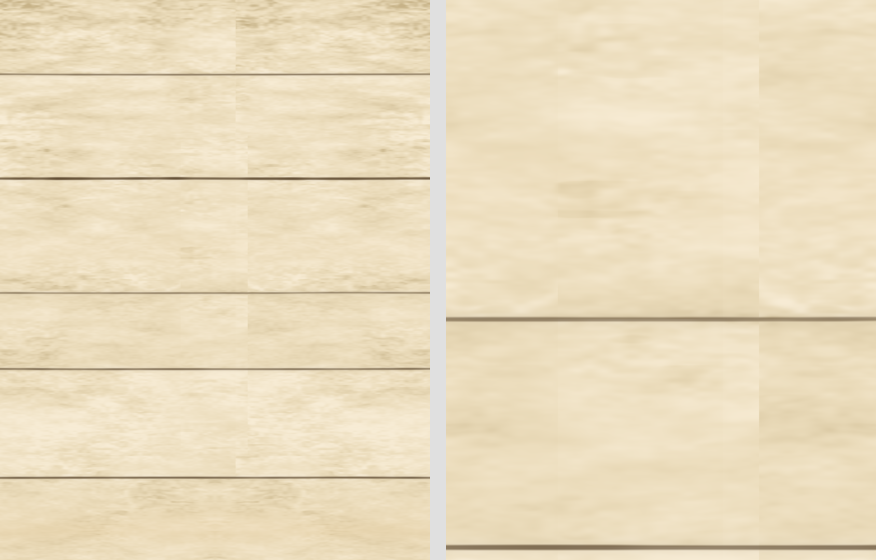
Left: the whole. Right: its middle third, enlarged.
Reproduce this texture procedurally as a WebGL 2 fragment shader.

```glsl
#version 300 es
precision highp float;
// Six pale horizontal wooden boards parted by thin soft seams.
// Stretched noise forms the grain, folded about the vertical centre line;
// an unfolded inset in the middle leaves faint straight joins.
uniform vec2 u_resolution;
out vec4 outColor;

const vec3 SHADE = vec3(0.77, 0.69, 0.52);
const vec3 CREAM = vec3(0.92, 0.86, 0.73);
const vec3 PALE = vec3(0.97, 0.925, 0.835);
const vec3 HONEY = vec3(0.90, 0.81, 0.64);
const vec3 SEAM = vec3(0.38, 0.30, 0.20);

// Seam heights from top to bottom, their widths and darkness
const float SEAM_Y[5] = float[5](0.867, 0.681, 0.477, 0.341, 0.147);
const float SEAM_WIDTH[5] = float[5](0.0016, 0.0032, 0.0016, 0.0020, 0.0022);
const float SEAM_DEPTH[5] = float[5](0.66, 0.95, 0.58, 0.72, 0.82);
// Lightness and grain contrast of each board
const float BOARD_TONE[6] = float[6](0.55, 0.64, 0.57, 0.54, 0.68, 0.53);
const float BOARD_GRAIN[6] = float[6](1.35, 1.0, 0.9, 0.8, 0.85, 0.85);

float hash(vec2 p) {
  vec3 q = fract(vec3(p.xyx) * 0.1031);
  q += dot(q, q.yzx + 33.33);
  return fract((q.x + q.y) * q.z);
}

float noise(vec2 p) {
  vec2 cell = floor(p), f = fract(p);
  f = f * f * (3.0 - 2.0 * f);
  float low = mix(hash(cell), hash(cell + vec2(1, 0)), f.x);
  float high = mix(hash(cell + vec2(0, 1)), hash(cell + vec2(1, 1)), f.x);
  return mix(low, high, f.y);
}

// Layered noise centred on zero
float fbm(vec2 p) {
  float sum = 0.0, gain = 0.5;
  for (int i = 0; i < 4; i++) {
    sum += gain * (noise(p) - 0.5);
    p = p * 2.03 + 17.3;
    gain *= 0.55;
  }
  return sum;
}

// Soft elliptical stain broken up by the grain
float stain(vec2 p, vec2 centre, vec2 radius) {
  vec2 d = (p - centre) / radius;
  return exp(-dot(d, d)) * (0.65 + 1.8 * fbm(p * vec2(24.0, 110.0)));
}

// Faint curved growth line
float arch(vec2 p, vec2 centre, vec2 radius) {
  float d = length((p - centre) / radius) - 1.0 + 0.4 * fbm(p * 22.0);
  return exp(-d * d * 90.0) * smoothstep(0.3, 0.6, noise(p * 30.0));
}

// Broad clouds, streaks, short fibres and sparse dark pores
float woodGrain(vec2 p, float seed) {
  p.y += 0.010 * fbm(p * vec2(9.0, 14.0) + seed);
  vec2 s = p + vec2(seed * 3.7, seed * 1.3);
  float clouds = fbm(s * vec2(5.0, 17.0));
  float streaks = fbm(s * vec2(14.0, 75.0));
  float fibres = noise(s * vec2(65.0, 240.0)) + noise(s * vec2(120.0, 330.0)) - 1.0;
  float patches = smoothstep(0.25, 0.75, noise(s * vec2(9.0, 22.0)));
  float pores = smoothstep(0.62, 0.85, noise(s * vec2(30.0, 170.0))) * patches;
  return 0.52 * clouds + 0.50 * streaks + (0.10 + 0.12 * patches) * fibres - 0.17 * pores + 0.02;
}

// Soft coverage of a seam whose width and darkness vary along it
float seamLine(vec2 uv, float height, float width, float pixel) {
  float wobble = 0.0010 * (noise(vec2(uv.x * 5.0, height * 90.0)) - 0.5);
  float wear = noise(vec2(uv.x * 22.0, height * 50.0));
  float halfWidth = 0.5 * width * (0.85 + 0.3 * wear);
  float d = abs(uv.y - height - wobble) - halfWidth;
  return (1.0 - smoothstep(-0.7 * pixel, pixel + 0.0006, d)) * (0.8 + 0.25 * wear);
}

// Antialiased span between two limits
float span(float v, float low, float high, float pixel) {
  return smoothstep(low - pixel, low + pixel, v) * (1.0 - smoothstep(high - pixel, high + pixel, v));
}

void main() {
  vec2 uv = gl_FragCoord.xy / u_resolution;
  float aspect = u_resolution.x / u_resolution.y;
  float pixel = 1.0 / u_resolution.y;
  vec2 folded = vec2(abs(uv.x - 0.5) * aspect, uv.y);

  int board = 0;
  for (int i = 0; i < 5; i++) board += uv.y < SEAM_Y[i] ? 1 : 0;
  float seed = float(board) * 2.0 + 1.0;

  // Folded grain, replaced by separate grain within the central inset
  float inset = span(uv.x, 0.42, 0.576, pixel) * span(uv.y, 0.193, 0.76, 0.012);
  float strip = span(uv.x, 0.30, 0.548, pixel) * span(uv.y, 0.147, 1.1, 0.004);
  float blend = max(inset, strip * smoothstep(0.34, 0.45, uv.x));
  float grain = woodGrain(folded, seed);
  grain = mix(grain, 0.8 * woodGrain(vec2(uv.x * aspect, uv.y), seed + 15.0), blend);
  float tone = BOARD_TONE[board] + BOARD_GRAIN[board] * grain;
  tone += 0.025 * inset - 0.025 * strip * blend;

  // Weathered top edge, stains and curved figure
  float outer = smoothstep(0.02, 0.3, folded.x);
  tone -= 0.30 * smoothstep(0.93, 1.0, uv.y) * (0.25 + 0.75 * outer);
  tone -= 0.32 * stain(folded, vec2(0.255, 0.722), vec2(0.035, 0.016));
  tone -= 0.16 * stain(folded, vec2(0.26, 0.765), vec2(0.05, 0.010));
  tone -= 0.25 * stain(folded, vec2(0.28, 0.163), vec2(0.012, 0.006));
  tone += 0.14 * (1.0 - inset) * arch(folded, vec2(0.10, 0.515), vec2(0.05, 0.035));
  tone += 0.09 * (1.0 - inset) * arch(folded, vec2(0.11, 0.115), vec2(0.05, 0.030));

  tone = clamp(tone, 0.0, 1.0);
  vec3 color = mix(SHADE, CREAM, smoothstep(-0.1, 0.58, tone));
  color = mix(color, PALE, smoothstep(0.45, 0.92, tone));
  float warmth = span(uv.y, 0.03, 0.09, 0.04) + 0.5 * span(uv.y, 0.53, 0.57, 0.03);
  color = mix(color, HONEY, 0.30 * warmth * (0.6 + noise(folded * vec2(5.0, 40.0))));

  for (int i = 0; i < 5; i++) {
    color *= 1.0 - 0.06 * exp(-abs(uv.y - SEAM_Y[i]) / 0.003);
    color = mix(color, SEAM, SEAM_DEPTH[i] * seamLine(uv, SEAM_Y[i], SEAM_WIDTH[i], pixel));
  }
  outColor = vec4(color, 1.0);
}
```
